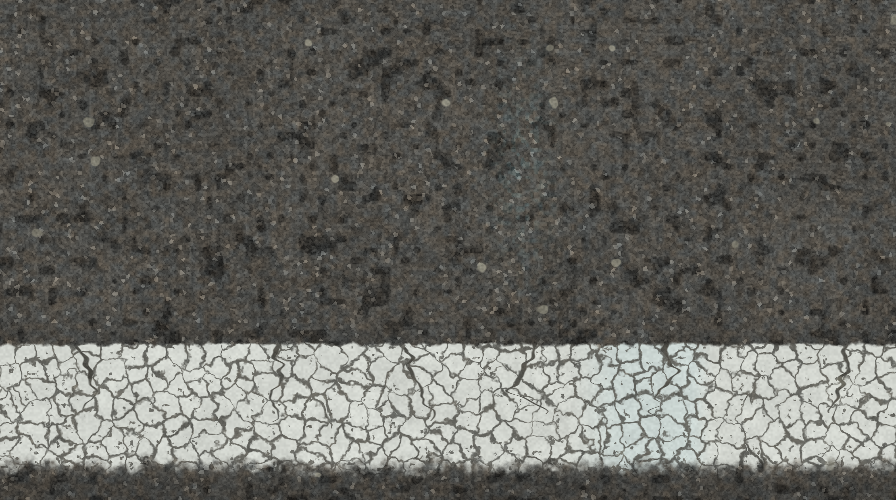
A Shadertoy shader for this texture:

```glsl
// Weathered asphalt with a cracked white road stripe along the lower edge.

// Lengths are fractions of the canvas height.
const float STRIPE_TOP = 0.311;
const float STRIPE_BOTTOM = 0.067;
const float CRACK_CELLS = 25.0;
const float CRACK_WIDTH = 0.0021;
const int LONG_CRACKS = 6;
const float STONE_CELLS = 135.0;
const float PEBBLE_CELLS = 7.0;
const vec3 ASPHALT = vec3(0.318, 0.311, 0.292);
const vec3 PAINT = vec3(0.825, 0.838, 0.812);
const vec3 CRACK_FILL = vec3(0.36, 0.36, 0.33);
const vec3 PEBBLE = vec3(0.56, 0.55, 0.49);

float hash(vec2 p) {
    return fract(sin(dot(p, vec2(127.1, 311.7))) * 43758.545);
}

vec2 hash2(vec2 p) {
    return vec2(hash(p), hash(p + 57.3));
}

float noise(vec2 p) {
    vec2 i = floor(p), f = fract(p);
    f = f * f * (3.0 - 2.0 * f);
    return mix(mix(hash(i), hash(i + vec2(1, 0)), f.x),
               mix(hash(i + vec2(0, 1)), hash(i + vec2(1, 1)), f.x), f.y);
}

float fbm(vec2 p) {
    float sum = 0.0, amp = 0.5;
    for (int i = 0; i < 4; i++) {
        sum += amp * noise(p);
        p = p * 2.03 + 17.1;
        amp *= 0.5;
    }
    return sum / 0.9375;
}

// x: distance to the nearest cell border, y: random value of the cell
vec2 voronoi(vec2 p) {
    vec2 cell = floor(p), nearest = vec2(0), id = vec2(0);
    float best = 8.0, border = 8.0;
    for (int k = 0; k < 9; k++) {
        vec2 g = cell + vec2(k % 3 - 1, k / 3 - 1);
        vec2 r = g + hash2(g) - p;
        if (dot(r, r) < best) { best = dot(r, r); nearest = r; id = g; }
    }
    for (int k = 0; k < 25; k++) {
        vec2 g = id + vec2(k % 5 - 2, k / 5 - 2);
        vec2 r = g + hash2(g) - p, d = r - nearest;
        if (dot(d, d) > 1e-5) border = min(border, dot(0.5 * (r + nearest), normalize(d)));
    }
    return vec2(border, hash(id + 9.7));
}

vec3 asphalt(vec2 p, float px) {
    // Packed stones, fine grit and broad stains
    vec2 stone = voronoi(p * STONE_CELLS);
    float grit = noise(p * 260.0) - 0.5;
    float stain = fbm(p * 9.0) - 0.5;
    float light = 1.0 + 0.30 * (stone.y - 0.5) + 0.36 * grit + 0.18 * stain;
    light += 0.40 * smoothstep(0.93, 1.0, stone.y) - 0.12 * smoothstep(0.12, 0.0, stone.x);
    light -= 0.30 * smoothstep(0.67, 0.82, noise(p * 48.0 + 31.0));
    float hue = noise(p * 75.0 + 5.0) - 0.5;
    vec3 col = ASPHALT * light * (1.0 + hue * vec3(0.10, 0.0, -0.10));

    // Pale blue residue right of the centre
    vec2 q = (p - vec2(1.045, 0.66)) / vec2(0.055, 0.19);
    float residue = exp(-dot(q, q)) * smoothstep(0.45, 0.8, noise(p * 110.0));
    col += residue * vec3(0.03, 0.07, 0.08);

    // Sparse rounded pebbles
    vec2 cell = floor(p * PEBBLE_CELLS);
    vec2 center = (cell + 0.2 + 0.6 * hash2(cell + 3.0)) / PEBBLE_CELLS;
    float radius = mix(0.005, 0.012, hash(cell + 21.0));
    vec2 d = (p - center) * vec2(1.0, 0.8 + 0.5 * hash(cell + 8.0));
    float edge = length(d) - radius * (0.7 + 0.6 * noise(p * 100.0));
    float present = step(0.78, hash(cell + 40.0));
    float mask = present * smoothstep(px, -px, edge);
    return mix(col, PEBBLE * (0.85 + 0.3 * hash(cell + 2.0) + 0.2 * grit), 0.75 * mask);
}

// Coverage of the wandering cracks that cross the paint
float longCracks(vec2 p, float px) {
    float cover = 0.0;
    for (int i = 0; i < LONG_CRACKS; i++) {
        float n = float(i);
        float x = 0.198 + 0.300 * n + 0.072 * sin(1.2566 * n);
        float depth = STRIPE_TOP - p.y;
        x += 0.07 * (noise(vec2(depth * 22.0, n * 7.0)) - 0.5);
        x += 0.025 * (noise(vec2(depth * 75.0, n * 13.0)) - 0.5);
        float width = 0.0055 * (0.35 + noise(p * 60.0)) * smoothstep(0.20, 0.03, depth);
        cover = max(cover, smoothstep(width + px, width - px, abs(p.x - x)) * step(0.001, width));
    }
    return cover;
}

void mainImage(out vec4 fragColor, in vec2 fragCoord) {
    vec2 p = fragCoord / iResolution.y;
    float px = 1.0 / iResolution.y;
    vec3 ground = asphalt(p, px);

    // Grime beside both stripe edges
    ground *= 1.0 - 0.13 * exp(-abs(p.y - STRIPE_TOP) * 30.0);
    ground *= 1.0 - 0.14 * smoothstep(STRIPE_BOTTOM, 0.03, p.y);

    // Crisp upper edge, dusty lower edge
    float rough = fbm(p * 65.0) - 0.5;
    float upper = smoothstep(0.004, -0.004, p.y - STRIPE_TOP + 0.016 * rough);
    float lower = smoothstep(-0.017, 0.020, p.y - STRIPE_BOTTOM + 0.045 * rough);

    // Fine crack network and chipped spots
    vec2 warp = vec2(fbm(p * 42.0), fbm(p * 42.0 + 60.0)) - 0.5;
    float border = voronoi((p + 0.034 * warp) * CRACK_CELLS).x / CRACK_CELLS;
    float width = CRACK_WIDTH * (0.15 + 1.7 * noise(p * 32.0 + 11.0));
    float crack = 0.85 * smoothstep(width + 1.2 * px, width - 0.8 * px, border);
    float wear = 0.10 * smoothstep(0.12, 0.05, p.y);
    float chips = smoothstep(0.70 - wear, 0.80 - wear, fbm(p * 95.0 + 4.0));
    float gaps = max(max(crack, 0.8 * chips), longCracks(p, px));

    // Paint tone with a cool patch on the right
    float tone = 1.0 + 0.10 * (fbm(p * 24.0) - 0.5) + 0.08 * (noise(p * 230.0) - 0.5);
    float cool = smoothstep(1.13, 1.25, p.x) * smoothstep(1.43, 1.38, p.x);
    vec3 paint = PAINT * tone * mix(vec3(1), vec3(0.965, 1.0, 1.015), cool);
    vec3 fill = mix(ground, CRACK_FILL, 0.5);
    vec3 stripe = mix(paint, fill, gaps);

    fragColor = vec4(clamp(mix(ground, stripe, upper * lower), 0.0, 1.0), 1.0);
}
```
